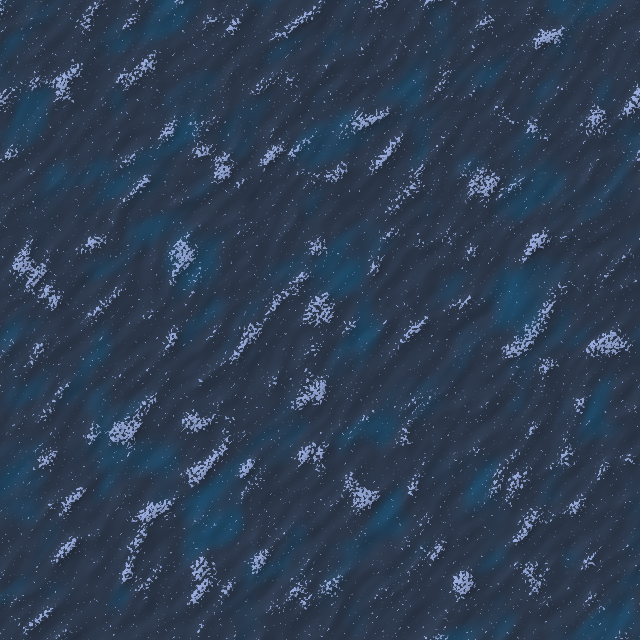
A WebGL 2 fragment shader for this texture:

```glsl
#version 300 es
precision highp float;
precision highp int;
// Dark wind-driven water with slanted swells, blue depths and speckled foam.

uniform vec2 u_resolution;
out vec4 fragColor;

const vec2 WIND = vec2(0.66, 0.75);
const vec2 LIGHT = vec2(-0.80, 0.60);
const vec3 WATER = vec3(0.171, 0.217, 0.290);
const vec3 DEEP_BLUE = vec3(0.100, 0.305, 0.440);
const vec3 FOAM = vec3(0.560, 0.630, 0.810);

// Integer hash of a lattice cell, in 0..1
float hash(vec2 cell) {
    uvec2 v = uvec2(ivec2(cell)) * 1664525u + 1013904223u;
    v.x += v.y * 1664525u;
    v.y += v.x * 1664525u;
    v ^= v >> 16u;
    v.x += v.y * 1664525u;
    v.y += v.x * 1664525u;
    v ^= v >> 16u;
    return float(v.x >> 8u) / 16777216.0;
}

vec2 fade(vec2 t) {
    return t * t * t * (t * (t * 6.0 - 15.0) + 10.0);
}

float cornerSlope(vec2 cell, vec2 offset) {
    float angle = 6.28319 * hash(cell);
    return dot(vec2(cos(angle), sin(angle)), offset);
}

// Gradient noise centred on zero
float gradientNoise(vec2 p) {
    vec2 i = floor(p), f = p - i, w = fade(f);
    vec2 x = vec2(1, 0), y = vec2(0, 1);
    float low = mix(cornerSlope(i, f), cornerSlope(i + x, f - x), w.x);
    float high = mix(cornerSlope(i + y, f - y), cornerSlope(i + 1.0, f - 1.0), w.x);
    return mix(low, high, w.y);
}

// Layered noise centred on one half
float fbm(vec2 p, int octaves) {
    float sum = 0.0, amplitude = 0.6;
    for (int i = 0; i < octaves; i++) {
        sum += amplitude * gradientNoise(p);
        p = p * 2.03 + vec2(17.3, 41.7);
        amplitude *= 0.5;
    }
    return 0.5 + 1.1 * sum;
}

// Coordinates along and across the wind, scaled to the given frequencies
vec2 windSpace(vec2 p, vec2 frequency) {
    return vec2(dot(p, WIND), dot(p, vec2(-WIND.y, WIND.x))) * frequency;
}

float swell(vec2 p) {
    return fbm(windSpace(p, vec2(12.0, 25.0)) + 7.0, 2);
}

// Fine grains whose coverage grows with density
float foamCover(vec2 p, float density, float grainsAcross) {
    float grain = fbm(windSpace(p, vec2(0.9, 1.1) * grainsAcross), 2);
    float threshold = mix(0.87, 0.38, density);
    return smoothstep(threshold - 0.09, threshold + 0.11, grain);
}

void main() {
    vec2 p = gl_FragCoord.xy / min(u_resolution.x, u_resolution.y);

    // Slight bending of the swells
    vec2 bend = vec2(gradientNoise(p * 7.0), gradientNoise(p * 7.0 + 53.0));
    vec2 q = p + 0.016 * bend;

    // Water tint
    float height = swell(q);
    float depth = fbm(windSpace(q, vec2(7.0, 14.0)) + 91.0, 2);
    depth += 0.15 * (0.5 - height);
    vec3 color = mix(WATER, DEEP_BLUE, 0.75 * smoothstep(0.50, 0.95, depth));

    // Relief lit from the upper left, strongest around the crests
    float slope = height - swell(q + 0.006 * LIGHT);
    float relief = mix(0.6, 1.4, smoothstep(0.50, 0.80, height));
    color *= clamp(1.0 + relief * slope, 0.75, 1.2);

    // Foam gathered on the crests, thinned in broad drifts
    float drift = 0.12 * gradientNoise(p * 5.0 + 29.0);
    float density = smoothstep(0.56, 0.92, height + drift);
    float foam = foamCover(p, density, 210.0);
    vec3 foamColor = FOAM * clamp(1.0 + 0.8 * slope, 0.85, 1.1);
    color = mix(color, foamColor, 0.95 * foam);

    fragColor = vec4(color, 1.0);
}
```
